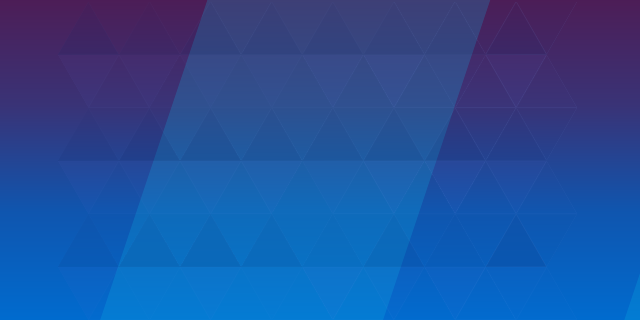
This background is drawn by a WebGL 1 fragment shader. Its source:

```glsl
precision highp float;

uniform vec2 u_resolution;

float hash(vec2 p) {
    return fract(sin(dot(p, vec2(127.1, 311.7))) * 43758.5453);
}

float gridDistance(float v) {
    return abs(fract(v + 0.5) - 0.5);
}

vec3 verticalGradient(float t) {
    vec3 plum = vec3(0.3, 0.115, 0.34);
    vec3 violet = vec3(0.225, 0.2, 0.465);
    vec3 blue = vec3(0.06, 0.335, 0.685);
    vec3 azure = vec3(0.0, 0.42, 0.81);
    vec3 color = mix(plum, violet, clamp(t / 0.33, 0.0, 1.0));
    color = mix(color, blue, clamp((t - 0.33) / 0.33, 0.0, 1.0));
    return mix(color, azure, clamp((t - 0.66) / 0.34, 0.0, 1.0));
}

void main() {
    // x is scaled so that the design is 2 wide and 1 high
    vec2 p = gl_FragCoord.xy / u_resolution * vec2(2.0, 1.0);
    float px = 1.0 / u_resolution.y;
    float t = 1.0 - p.y;
    vec3 color = verticalGradient(t);

    // Slanted translucent bands
    float x = p.x + 0.335 * t;
    float edge = 0.6 * px;
    float band = smoothstep(-edge, edge, x - 0.648) * smoothstep(-edge, edge, 1.532 - x)
               + smoothstep(-edge, edge, x - 2.286);
    color = mix(color, vec3(0.04, 0.72, 0.9), 0.22 * band);

    // Triangle lattice: rows plus two families of slanted lines
    float r = (t - 0.005) * 6.03;
    float u = (p.x - 0.276) / 0.191;
    float a = u + 0.5 * r;
    float b = u - 0.5 * r;
    float row = floor(r);
    float pointsUp = floor(a) - floor(b) - row;

    // Zigzag sides of the lattice
    float zigzag = 1.0 - abs(mod(r, 2.0) - 1.0);
    float side = u + 0.5 * zigzag;
    float soft = 0.6 * px / 0.191;
    float inside = smoothstep(-soft, soft, side) * smoothstep(-soft, soft, 8.0 - side)
                 * step(0.0, r);

    // Facets: dark upright ones in even rows, light inverted ones in odd rows
    float strength = hash(vec2(floor(a), floor(b)) + 3.0 * row);
    float oddRow = mod(row, 2.0);
    float shade = (0.06 + 0.12 * strength) * mix(0.25, 1.0, pointsUp) * (0.4 + 0.6 * fract(r));
    float glow = (0.025 + 0.05 * strength) * mix(1.0, 0.3, pointsUp);
    color = mix(color, vec3(0.06, 0.14, 0.4), inside * shade * (1.0 - oddRow));
    color = mix(color, vec3(0.4, 0.4, 0.85), inside * glow * oddRow);

    // Hairlines, uneven from facet to facet and clearer towards the right
    float d = min(gridDistance(r), min(gridDistance(a), gridDistance(b))) * 0.166;
    float line = 1.0 - smoothstep(0.0, 0.0005 + 0.8 * px, d);
    float visible = (0.015 + 0.04 * p.x) * (0.3 + 0.9 * strength);
    color = mix(color, vec3(0.5, 0.65, 0.95), line * inside * visible);

    gl_FragColor = vec4(color, 1.0);
}
```
